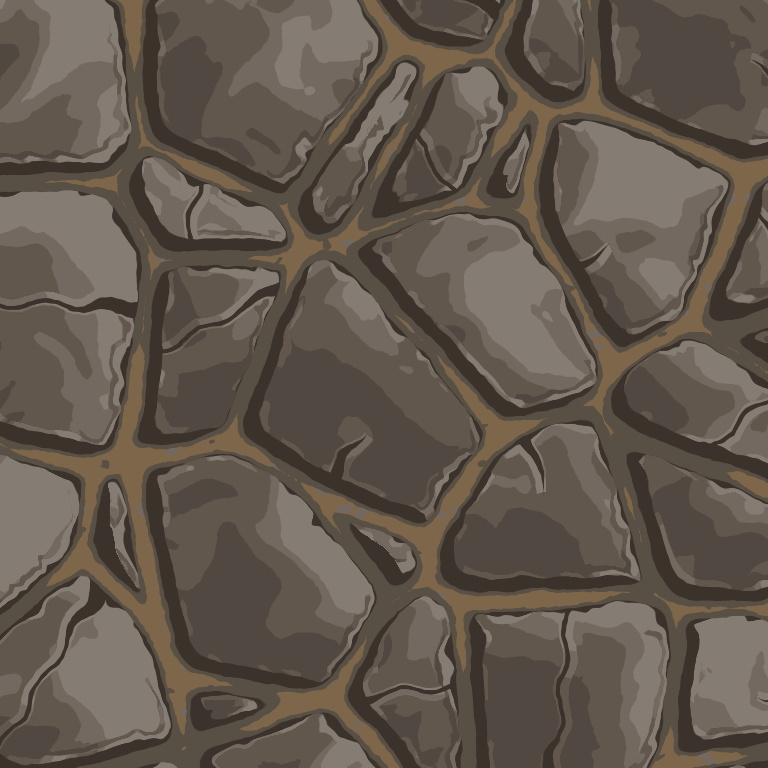
This texture is drawn by a Shadertoy shader. Its source:

```glsl
const float CELLS = 4.9;          // stones across the canvas
const float JITTER = 0.94;        // scatter of stone centres
const float SIZE_SPREAD = 0.62;   // difference between big and small stones
const float CORNER = 25.0;        // higher gives sharper corners
const float HALO_EDGE = 0.050;    // outer edge of the dark outline
const float OUTLINE_THIN = 0.014;
const float OUTLINE_THICK = 0.086;
const float RIM_WIDTH = 0.036;
const float CHIP_GRID = 7.0;      // chips per stone width
const float TONE_SLOPE = 0.66;    // light falloff across one stone
const float TONE_SPREAD = 0.36;   // difference between stones
const float TONE_BLOTCH = 0.34;   // blotches inside a stone
const vec2 LIGHT_DIR = vec2(0.78, 0.62);
const vec2 BEVEL_DIR = vec2(0.8, -0.6);

const vec3 SAND = vec3(0.49, 0.40, 0.285);
const vec3 HALO = vec3(0.345, 0.308, 0.27);
const vec3 OUTLINE = vec3(0.23, 0.195, 0.17);
const vec3 FACE_DARK = vec3(0.315, 0.282, 0.255);
const vec3 FACE_MID = vec3(0.38, 0.34, 0.30);
const vec3 FACE_LIGHT = vec3(0.45, 0.41, 0.375);
const vec3 FACE_BRIGHT = vec3(0.52, 0.485, 0.45);

vec2 hash2(vec2 p) {
    vec3 q = fract(p.xyx * vec3(0.1031, 0.1030, 0.0973));
    q += dot(q, q.yzx + 33.33);
    return fract((q.xx + q.yz) * q.zy);
}

// Layered, bent sines in about -1..1
float waves(vec2 p) {
    p += 0.8 * sin(1.3 * p.yx + vec2(1.3, 4.1));
    p += 0.4 * sin(2.9 * p.yx + vec2(3.7, 0.6));
    return 0.55 * sin(p.x + 0.4 * p.y) * sin(p.y - 0.5 * p.x + 1.0)
         + 0.30 * sin(1.7 * p.x - 1.3 * p.y + 2.0)
         + 0.15 * sin(3.1 * p.y + 2.3 * p.x);
}

vec2 stoneCentre(vec2 id) { return id + 0.5 + JITTER * (hash2(id) - 0.5); }
float stoneWeight(vec2 id) { return SIZE_SPREAD * smoothstep(0.1, 0.9, hash2(id + 71.0).x); }

// Weighted cells: returns rounded distance to the edge, outward normal, cell id
float stoneEdge(vec2 p, out vec2 normal, out vec2 id) {
    vec2 base = floor(p);
    float nearest = 1e5;
    for (int y = -2; y <= 2; y++)
    for (int x = -2; x <= 2; x++) {
        vec2 cell = base + vec2(x, y);
        vec2 r = stoneCentre(cell) - p;
        float power = dot(r, r) - stoneWeight(cell);
        if (power < nearest) { nearest = power; id = cell; }
    }
    vec2 centre = stoneCentre(id);
    float total = 0.0;
    normal = vec2(0.0);
    for (int y = -2; y <= 2; y++)
    for (int x = -2; x <= 2; x++) {
        if (x == 0 && y == 0) continue;
        vec2 cell = id + vec2(x, y);
        vec2 other = stoneCentre(cell);
        vec2 r = other - p;
        vec2 across = other - centre;
        float gap = max(length(across), 0.01);
        float d = (dot(r, r) - stoneWeight(cell) - nearest) / (2.0 * gap);
        float pull = exp(-CORNER * d);
        total += pull;
        normal += pull * across / gap;
    }
    normal /= max(length(normal), 1e-4);
    return -log(total) / CORNER;
}

float above(float edge, float v, float aa) { return smoothstep(edge - aa, edge + aa, v); }

void mainImage(out vec4 fragColor, in vec2 fragCoord) {
    vec2 p = fragCoord / iResolution.y * CELLS + 20.0;
    float aa = 0.6 * CELLS / iResolution.y;

    // Hand-cut wobble of the outlines
    vec2 bent = p + 0.026 * vec2(waves(p * 3.3), waves(p * 3.3 + 17.0));
    bent += 0.008 * vec2(waves(p * 14.0), waves(p * 14.0 + 9.0));
    vec2 normal, id;
    float d = stoneEdge(bent, normal, id);
    vec2 local = bent - stoneCentre(id);
    vec2 seed = hash2(id + 13.0);
    vec2 crackSeed = hash2(id + 37.0);
    float chipped = waves(p * 7.0 + 5.0);
    float crumbs = waves(p * 22.0 + 3.0);
    float pool = waves(p * 1.7 + 30.0);

    // Outline is heavy on the lower left, thin and broken elsewhere
    float haloEdge = HALO_EDGE + 0.03 * max(pool, 0.0);
    float shade = smoothstep(-0.1, 0.8, -dot(normal, LIGHT_DIR));
    float thin = OUTLINE_THIN * (1.0 + 2.4 * chipped);
    float faceEdge = haloEdge + mix(max(thin, 0.0), OUTLINE_THICK, shade);
    faceEdge += 0.010 * max(chipped, 0.0);

    // Tapered cracks, some running right through
    float angle = 6.2832 * crackSeed.x;
    vec2 axis = vec2(cos(angle), sin(angle));
    float along = dot(local, axis);
    float side = dot(local, vec2(-axis.y, axis.x)) + 0.025 * sin(along * 15.0 + 6.0 * seed.x);
    float crackWidth = 0.12 * (along - 0.22);
    if (crackSeed.y > 0.80) crackWidth = max(crackWidth, 0.014);
    if (crackSeed.y < 0.4) crackWidth = -1.0;
    float crack = above(0.0, crackWidth - abs(side), aa);
    float crackRim = above(0.0, crackWidth + 0.03 - abs(side - 0.015), aa)
                   * step(0.0, crackWidth);

    // Broad stepped tones: light slope, dark or pale heart, blotches
    float heart = smoothstep(0.12, 0.42, d) * (seed.x - 0.65);
    float tone = 0.52 + TONE_SLOPE * dot(local, LIGHT_DIR) + TONE_SPREAD * (seed.y - 0.5);
    tone += TONE_BLOTCH * waves(local * 3.4 + seed * 40.0) + 0.6 * heart;
    tone += 0.05 * chipped + 0.012 * crumbs;

    // Light rim and dark bevel
    float rim = 1.0 - above(faceEdge + RIM_WIDTH * (0.8 + 0.7 * chipped), d, aa);
    float bevel = 1.0 - above(faceEdge + 0.06 + 0.03 * chipped, d, aa);
    tone += 0.32 * max(rim * smoothstep(-0.3, 0.0, chipped), crackRim);
    tone -= 0.32 * bevel * (1.0 - rim) * smoothstep(0.50, 0.65, dot(normal, BEVEL_DIR));
    float soft = clamp(0.6 * fwidth(tone), 0.002, 0.10);
    vec3 face = mix(FACE_DARK, FACE_MID, above(0.29, tone, soft));
    face = mix(face, FACE_LIGHT, above(0.57, tone, soft));
    face = mix(face, FACE_BRIGHT, above(0.75, tone, soft));

    // Sand with scattered chips
    vec2 chipPos = p * CHIP_GRID + 0.35 * vec2(waves(p * 9.0), waves(p * 9.0 + 4.0));
    vec2 chipSeed = hash2(floor(chipPos) + 5.0);
    float chipDist = length((fract(chipPos) - 0.5) * vec2(1.0, 1.5));
    float chip = above(0.0, 0.18 + 0.24 * chipSeed.y - chipDist, aa * CHIP_GRID)
               * step(0.74, chipSeed.x);
    vec3 chipColor = mix(HALO, FACE_LIGHT, step(0.35, chipSeed.y));
    vec3 col = mix(SAND, chipColor, chip);

    // Layers from the gap inward; sand gathers in pools
    float sandEdge = 0.014 + 0.075 * pool + 0.012 * chipped;
    sandEdge = min(sandEdge, haloEdge - 0.022) + 0.007 * crumbs;
    col = mix(col, HALO, above(sandEdge, d, aa));
    col = mix(col, OUTLINE, above(haloEdge, d, aa));
    col = mix(col, mix(face, OUTLINE, crack), above(faceEdge, d, aa));
    fragColor = vec4(col, 1.0);
}
```
